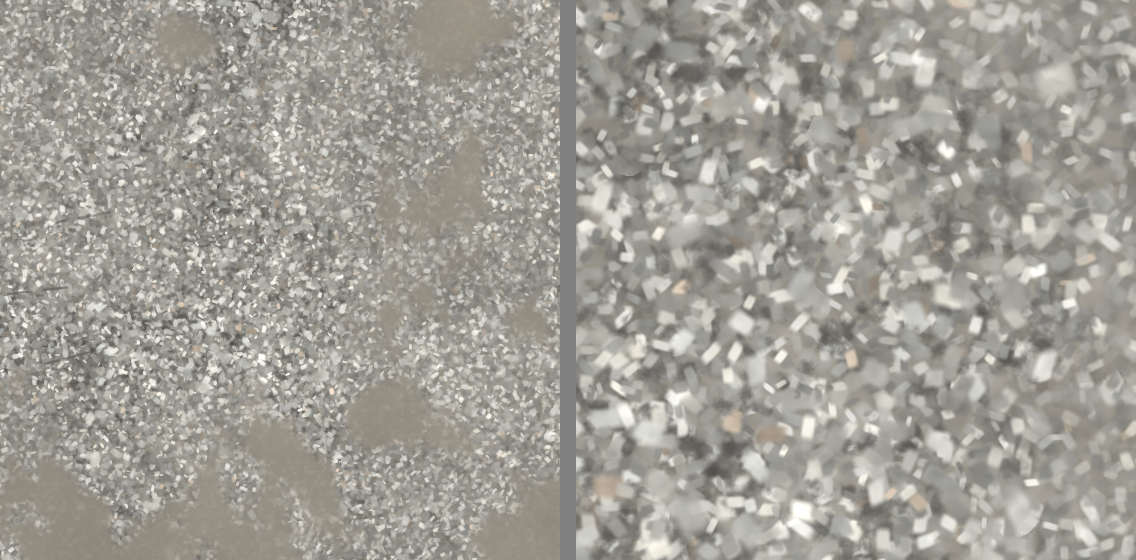
Left: the whole. Right: its middle third, enlarged.
Write a Shadertoy shader that draws this texture.

```glsl
// Weathered concrete: dense pale crushed grains, dark gaps and small muddy patches.

const vec3 CEMENT = vec3(0.605, 0.590, 0.550);
const vec3 MUD    = vec3(0.585, 0.560, 0.510);
const vec3 SHADOW = vec3(0.330, 0.325, 0.310);
const vec3 WARM   = vec3(1.010, 0.995, 0.940);
const vec3 COOL   = vec3(0.985, 0.985, 0.965);
const vec3 RUST   = vec3(1.050, 0.960, 0.860);

// Three random values from a cell and a seed, without sine
vec3 hash3(vec2 cell, float seed) {
    vec3 p = fract(vec3(cell.xyx + seed * 17.3) * vec3(0.1031, 0.1030, 0.0973));
    p += dot(p, p.yxz + 33.33);
    return fract((p.xxy + p.yzz) * p.zyx);
}

float valueNoise(vec2 p, float seed) {
    vec2 cell = floor(p), f = fract(p);
    f = f * f * (3.0 - 2.0 * f);
    float low  = mix(hash3(cell, seed).x, hash3(cell + vec2(1, 0), seed).x, f.x);
    float high = mix(hash3(cell + vec2(0, 1), seed).x, hash3(cell + vec2(1, 1), seed).x, f.x);
    return mix(low, high, f.y);
}

float fbm(vec2 p, float seed) {
    float sum = 0.0, weight = 0.5;
    for (int i = 0; i < 4; i++) {
        sum += weight * valueNoise(p, seed + float(i));
        p = mat2(1.6, 1.2, -1.2, 1.6) * p;
        weight *= 0.5;
    }
    return sum / 0.9375;
}

// Soft round spot, 1 at its centre
float spot(vec2 p, vec2 centre, vec2 radius) {
    vec2 q = (p - centre) / radius;
    return exp(-dot(q, q));
}

float segmentDistance(vec2 p, vec2 a, vec2 b) {
    vec2 pa = p - a, ba = b - a;
    return length(pa - ba * clamp(dot(pa, ba) / dot(ba, ba), 0.0, 1.0));
}

// Stone colour: mostly mid grey, few near white, rarely rusty
vec3 stoneColour(vec3 h, vec2 toneRange) {
    vec3 tint = h.y > 0.98 ? RUST : mix(WARM, COOL, h.z);
    return tint * mix(toneRange.x, toneRange.y, h.x * h.x);
}

// Lays one layer of scattered, rotated soft chips over a colour
vec3 addGrains(vec3 colour, vec2 uv, float count, float presence,
               float opacity, vec2 toneRange, float seed) {
    vec2 p = uv * count, home = floor(p);
    for (int y = -1; y <= 1; y++)
    for (int x = -1; x <= 1; x++) {
        vec2 cell = home + vec2(x, y);
        vec3 place = hash3(cell, seed), shape = hash3(cell, seed + 3.0);
        if (shape.z > presence) continue;
        vec2 q = p - cell - mix(vec2(0.1), vec2(0.9), place.xy);
        float angle = place.z * 3.1416;
        q = mat2(cos(angle), sin(angle), -sin(angle), cos(angle)) * q;
        vec2 halfSize = mix(0.42, 0.75, shape.x) * vec2(1.1, mix(0.45, 0.9, shape.y));
        q = q / halfSize;
        q.x += 0.25 * q.y * (place.x - place.y);
        float d = pow(dot(q * q, q * q), 0.25);
        float cover = 1.0 - smoothstep(0.5, 1.15, d);
        colour = mix(colour, stoneColour(hash3(cell, seed + 7.0), toneRange), cover * opacity);
    }
    return colour;
}

// Short, broken, nearly level scratches on the left
float scratches(vec2 uv) {
    float mark = 0.0;
    for (int i = 0; i < 3; i++) {
        vec3 h = hash3(vec2(i, 5), 2.0);
        vec2 start = vec2(0.01 + 0.1 * h.x, 0.35 + 0.125 * float(i));
        float d = segmentDistance(uv, start, start + vec2(0.11, 0.01 + 0.025 * h.y));
        mark = max(mark, 1.0 - smoothstep(0.0008, 0.0038, d));
    }
    return mark * smoothstep(0.2, 0.6, valueNoise(uv * 45.0, 31.0));
}

void mainImage(out vec4 fragColor, in vec2 fragCoord) {
    vec2 uv = fragCoord / iResolution.y;

    // Broad zones: small mud patches, coarse rubble left of centre
    float mudField = fbm(uv * vec2(7.5, 5.5) + 1.7, 11.0)
                   + 0.08 * (uv.x - 0.5) + 0.09 * smoothstep(0.14, 0.0, uv.y);
    float mud = smoothstep(0.60, 0.75, mudField);
    float pocket = spot(uv, vec2(0.47, 0.98), vec2(0.09, 0.055));
    float rubble = fbm(uv * 5.5, 23.0) + 0.14 * spot(uv, vec2(0.32, 0.45), vec2(0.2, 0.38));
    float coarse = max(smoothstep(0.44, 0.72, rubble) * (1.0 - mud), pocket);
    float exposed = max(mix(1.0, 0.07, mud) * mix(0.82, 1.0, coarse), pocket);

    // Cement bed with dark gaps between the stones
    vec3 colour = mix(CEMENT, MUD, mud);
    float gaps = smoothstep(0.42, 0.8, fbm(uv * 75.0, 47.0));
    colour = mix(colour, SHADOW, gaps * exposed * (0.3 + 0.4 * coarse));
    colour = mix(colour, SHADOW * 0.8, 0.6 * pocket);

    // Stones from fine grit to scattered pebbles
    colour = addGrains(colour, uv, 92.0, 0.80, exposed * 0.85, vec2(0.52, 0.96), 67.0);
    colour = addGrains(colour, uv, 122.0, 0.62, exposed * 0.9, vec2(0.51, 1.00), 53.0);
    float crevices = smoothstep(0.5, 0.8, fbm(uv * 85.0, 71.0));
    colour = mix(colour, SHADOW, crevices * exposed * (0.22 + 0.5 * coarse));
    colour = addGrains(colour, uv, 100.0, 0.22, exposed * 0.9, vec2(0.60, 1.00), 89.0);
    colour = addGrains(colour, uv, 70.0, 0.03 + 0.16 * coarse, exposed * 0.9, vec2(0.60, 0.96), 83.0);
    colour = addGrains(colour, uv, 46.0, 0.01 + 0.02 * coarse + 0.25 * pocket, exposed * 0.85, vec2(0.68, 0.92), 97.0);

    // Clumped light and shade, fine mottling and scratches
    float shade = 0.16 * (fbm(uv * 6.0, 41.0) - 0.5) + 0.26 * (fbm(uv * 24.0, 43.0) - 0.5) * exposed;
    colour *= 1.0 + shade;
    colour += 0.09 * (valueNoise(uv * 135.0, 101.0) - 0.5) * exposed;
    colour = mix(colour, SHADOW, 0.6 * scratches(uv));

    fragColor = vec4(clamp(colour, 0.0, 1.0), 1.0);
}
```
